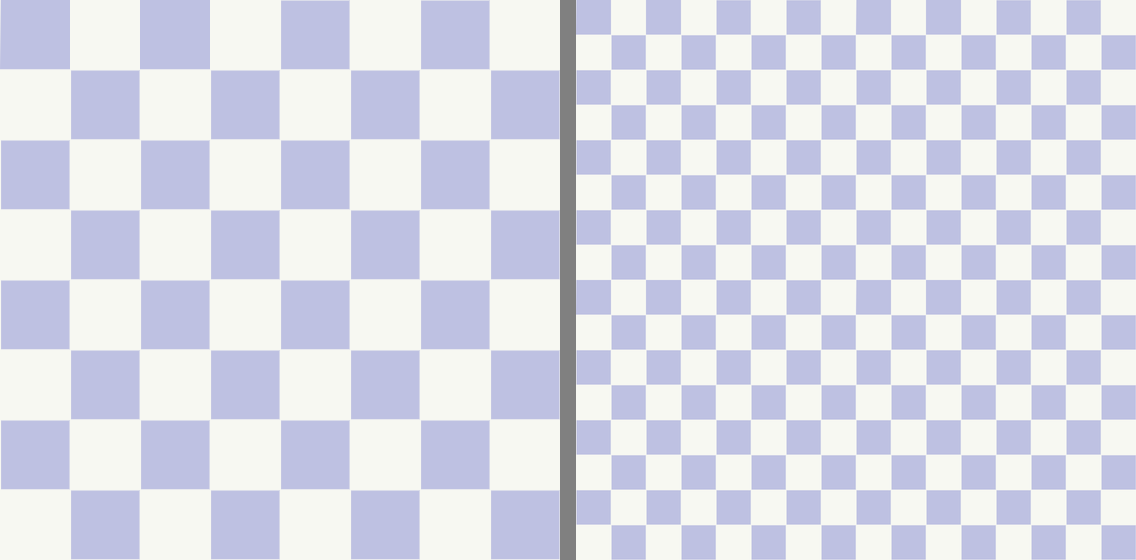
Left: one tile. Right: repeated 2 by 2.
Reproduce this pattern procedurally as a three.js fragment shader.

```glsl
// Lilac and cream checkerboard with hairline gaps and two slightly oversized squares.
varying vec2 vUv;

const float CELLS = 8.0;                        // cells across and down
const vec3 CREAM = vec3(0.969, 0.973, 0.949);
const vec3 LILAC = vec3(0.747, 0.757, 0.886);
const vec2 SQUARE_MIN = vec2(0.0156, 0.0104);   // lower left corner within a cell
const vec2 SQUARE_MAX = vec2(0.9937, 0.9927);   // upper right corner within a cell
const float EDGE_SOFTNESS = 0.014;              // in cells
const float BLEED_COLUMNS = 3.0;                // top row squares left of this fill their cell
const float CORNER_LEAN = 0.011;                // slant of the top left square's side

// Signed distance to the nearest side, positive inside the box.
float insetFromBox(vec2 p, vec2 lower, vec2 upper) {
  vec2 inset = min(p - lower, upper - p);
  return min(inset.x, inset.y);
}

void main() {
  vec2 grid = vUv * CELLS;
  vec2 cell = min(floor(grid), CELLS - 1.0);
  vec2 local = grid - cell;

  // Alternate cells are filled, starting with an empty one at the lower left.
  float filled = mod(cell.x + cell.y, 2.0);

  // The first squares of the top row spread over their gaps.
  float topRow = step(CELLS - 1.5, cell.y);
  float bleed = topRow * step(cell.x, BLEED_COLUMNS - 0.5);
  vec2 lower = vec2(mix(SQUARE_MIN.x, 0.0, bleed), SQUARE_MIN.y);
  vec2 upper = mix(SQUARE_MAX, vec2(1.0), bleed);
  lower.x += CORNER_LEAN * local.y * topRow * step(cell.x, 0.5);

  // Soft rim, never thinner than one screen sample.
  vec2 footprint = fwidth(grid);
  float softness = max(EDGE_SOFTNESS, max(footprint.x, footprint.y));
  float inset = insetFromBox(local, lower, upper);
  float coverage = filled * clamp(inset / softness + 0.5, 0.0, 1.0);

  gl_FragColor = vec4(mix(CREAM, LILAC, coverage), 1.0);
}
```
